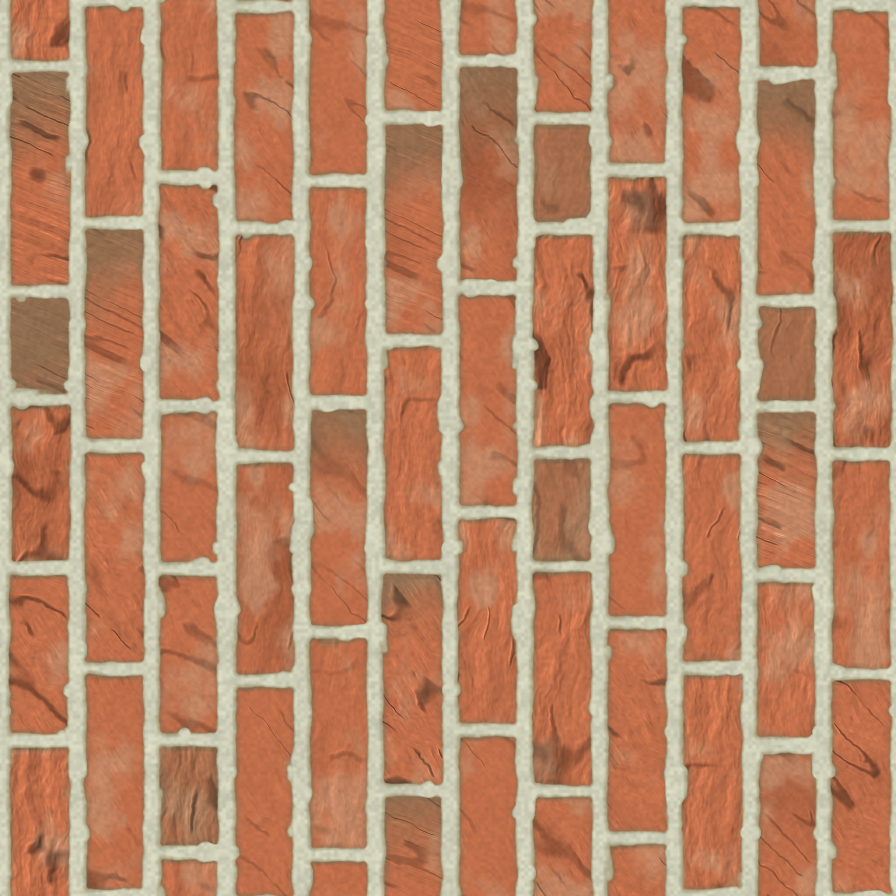
Reproduce this texture procedurally as a WebGL 1 fragment shader.

```glsl
precision highp float;
// Tiling wall of weathered red bricks standing on end in twelve pale mortared columns.
uniform vec2 u_resolution;

#define COLUMNS 12.0
#define BRICK_HALF_WIDTH 0.0322
#define JOINT 0.0145
#define CORNER 0.004
#define EDGE_WOBBLE 0.006
#define RELIEF 1.7
#define CLAY vec3(0.75, 0.43, 0.29)
#define DARK_CLAY vec3(0.62, 0.35, 0.23)
#define PALE_CLAY vec3(0.76, 0.55, 0.42)
#define SOOT vec3(0.53, 0.42, 0.31)
#define MORTAR vec3(0.81, 0.81, 0.72)
#define MORTAR_SHADE vec3(0.64, 0.61, 0.48)

float hash(vec2 p) {
  vec3 q = fract(p.xyx * 0.1031);
  q += dot(q, q.yzx + 33.33);
  return fract((q.x + q.y) * q.z);
}

// Value noise that wraps after a whole number of cells per unit
float noise(vec2 uv, vec2 cells) {
  vec2 p = uv * cells, i = floor(p), f = fract(p);
  f = f * f * (3.0 - 2.0 * f);
  vec2 a = floor(mod(i + 0.5, cells));
  vec2 b = floor(mod(i + 1.5, cells));
  return mix(mix(hash(a), hash(vec2(b.x, a.y)), f.x),
             mix(hash(vec2(a.x, b.y)), hash(b), f.x), f.y);
}

float fbm(vec2 uv, vec2 cells) {
  float sum = 0.0, gain = 0.5;
  for (int i = 0; i < 4; i++) {
    sum += gain * noise(uv, cells);
    cells *= 2.0;
    gain *= 0.5;
  }
  return sum / 0.9375;
}

// Folded clay: x is the height, y the depth of the cracks
vec2 clayRelief(vec2 uv, float lean) {
  vec2 warp = vec2(fbm(uv, vec2(24.0)), fbm(uv + 0.37, vec2(24.0))) - 0.5;
  vec2 q = uv + vec2(lean * uv.y, 0.0) + 0.024 * warp;
  float folds = fbm(q, vec2(56.0, 20.0));
  float ridge = abs(2.0 * noise(q + 0.19, vec2(36.0, 11.0)) - 1.0);
  float crack = (1.0 - smoothstep(0.02, 0.16, ridge)) * smoothstep(0.45, 0.65, noise(uv, vec2(30.0)));
  return vec2(folds - 0.15 * crack, crack);
}

float pick(vec4 values, float index) {
  return dot(values, vec4(equal(vec4(0.0, 1.0, 2.0, 3.0), vec4(index))));
}

// Downward start of the bond in each column
float columnPhase(float c) {
  return pick(vec4(0.074, 0.0, 0.198, 0.007), c)
       + pick(vec4(0.202, 0.131, 0.068, 0.883), c - 4.0)
       + pick(vec4(0.19, 0.0, 0.082, 0.004), c - 8.0);
}

// Inner joints: one in the middle, or two that leave cut bricks
vec2 columnSplits(float c) {
  if (c == 0.0 || c == 10.0) return vec2(0.372, 0.56);
  if (c == 2.0) return vec2(0.437, 0.628);
  if (c == 7.0) return vec2(0.372, 0.622);
  return vec2(0.5 + 0.01 * (hash(vec2(c, 41.0)) - 0.5));
}

void main() {
  vec2 uv = gl_FragCoord.xy / u_resolution;

  // Brick layout, with t running down the column
  float x = uv.x * COLUMNS - 0.035;
  float column = floor(mod(floor(x) + 0.5, COLUMNS));
  float t = fract(1.0 - uv.y - columnPhase(column));
  vec2 split = columnSplits(column);
  float first = 0.25 + 0.01 * (hash(vec2(column, 17.0)) - 0.5);
  float last = 0.75 + 0.01 * (hash(vec2(column, 29.0)) - 0.5);
  float row = step(first, t) + step(split.x, t) + step(split.y, t) + step(last, t);
  float lo = t < first ? 0.0 : t < split.x ? first : t < split.y ? split.x : t < last ? split.y : last;
  float hi = t < first ? first : t < split.x ? split.x : t < split.y ? split.y : t < last ? last : 1.0;
  vec2 id = vec2(column, row) + 3.0;
  float tone = hash(id), rough = hash(id + 31.0), stain = hash(id + 67.0);

  // Rounded brick with a worn outline
  vec2 p = vec2((fract(x) - 0.5) / COLUMNS + 0.002 * (tone - 0.5), t - 0.5 * (lo + hi));
  vec2 halfSize = vec2(BRICK_HALF_WIDTH + 0.0015 * (rough - 0.5), 0.5 * (hi - lo - JOINT));
  vec2 q = abs(p) - halfSize + CORNER;
  float d = length(max(q, 0.0)) + min(max(q.x, q.y), 0.0) - CORNER;
  d += EDGE_WOBBLE * (fbm(uv, vec2(40.0)) - 0.5);
  d += 0.005 * smoothstep(0.72, 0.95, noise(uv + 0.43, vec2(44.0)));

  // Clay colour, different in every brick
  vec2 clayUv = uv + vec2(tone, rough);
  float lean = floor(stain * 2.5);
  float patches = fbm(clayUv, vec2(14.0, 9.0));
  vec3 brick = mix(DARK_CLAY, CLAY, smoothstep(0.0, 0.5, tone + 0.9 * (patches - 0.3)));
  brick = mix(brick, PALE_CLAY, 0.75 * smoothstep(0.52, 0.76, fbm(clayUv + 0.6, vec2(22.0, 16.0))));

  // Soot on the upper end of some bricks, and worn rims
  float fromTop = p.y + halfSize.y;
  float sooty = step(0.72, stain) * (1.0 - smoothstep(0.0, 0.11, fromTop + 0.1 * (patches - 0.5)));
  float cutBrick = step(hi - lo, 0.13) * step(0.3, tone) * 0.45;
  float rim = smoothstep(-0.007, 0.0, d) * (0.35 + 0.4 * step(fromTop, 0.006) + 0.25 * step(p.x, 0.0));
  brick = mix(brick, SOOT, clamp(0.8 * sooty + cutBrick + rim, 0.0, 0.85));

  // Light on the folds from the lower right
  vec2 relief = clayRelief(clayUv, lean);
  float rise = clayRelief(clayUv + vec2(0.0018, -0.0014), lean).x - relief.x;
  float wear = mix(0.35, 1.0, rough);
  brick *= clamp(1.0 - RELIEF * wear * rise, 0.6, 1.3);
  brick *= 1.0 - 0.35 * wear * relief.y;
  brick *= 0.96 + 0.08 * noise(uv, vec2(256.0));

  // Sandy mortar, shaded beside the bricks and most on their left
  float shadeWidth = mix(0.0035, 0.0065, smoothstep(0.01, -0.03, p.x));
  vec3 mortar = mix(MORTAR_SHADE, MORTAR, smoothstep(-0.001, shadeWidth, d));
  mortar *= 0.9 + 0.12 * noise(uv, vec2(240.0)) + 0.08 * fbm(uv, vec2(48.0));

  float soft = max(0.0012, 0.75 / u_resolution.x);
  gl_FragColor = vec4(mix(brick, mortar, smoothstep(-soft, soft, d)), 1.0);
}
```
